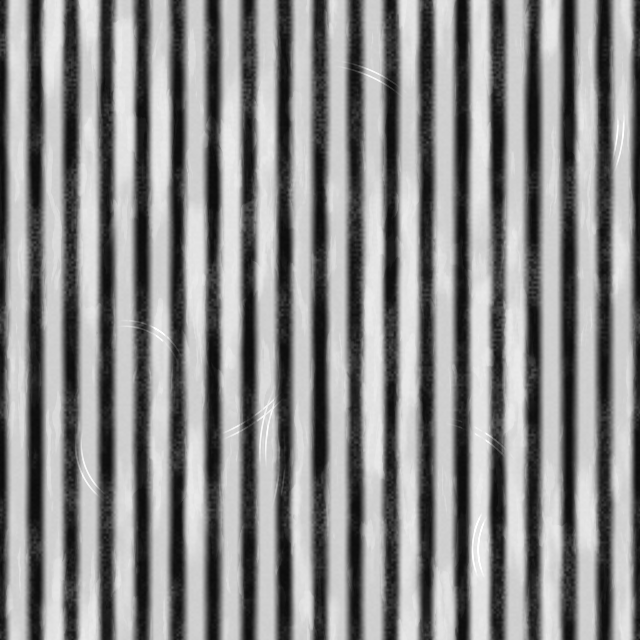
A WebGL 1 fragment shader for this texture:

```glsl
precision highp float;
// Worn corrugated sheet in grey: soft vertical ridges between dark valleys.
// A smooth ridge profile is overlaid with wrapping noise for pale patches,
// flakes and grime, plus a few faint curved scratches.

#define RIDGES 18.0
#define CREST_EDGE 0.27
#define VALLEY_EDGE 0.88
#define CREST_TONE 0.815
#define VALLEY_TONE 0.055
#define WORN_TONE 0.93
#define PATCH_AMOUNT 0.65
#define FLAKE_AMOUNT 0.55
#define GRIME_AMOUNT 0.17
#define EDGE_WOBBLE 0.22
#define SCRATCH_AMOUNT 0.16

uniform vec2 u_resolution;

float hash(vec2 p) {
  return fract(sin(dot(p, vec2(127.1, 311.7))) * 43758.5453);
}

// Value noise on a whole number of cells, so it wraps at the canvas edges
float noise(vec2 uv, vec2 cells, float seed) {
  vec2 p = uv * cells;
  vec2 i = floor(p);
  vec2 f = fract(p);
  f = f * f * (3.0 - 2.0 * f);
  vec2 a = mod(i, cells) + seed;
  vec2 b = mod(i + 1.0, cells) + seed;
  return mix(mix(hash(a), hash(vec2(b.x, a.y)), f.x),
             mix(hash(vec2(a.x, b.y)), hash(b), f.x), f.y);
}

float fbm(vec2 uv, vec2 cells, float seed) {
  float sum = 0.0;
  float weight = 0.533;
  for (int i = 0; i < 4; i++) {
    sum += weight * noise(uv, cells, seed);
    cells *= 2.0;
    weight *= 0.5;
    seed += 17.3;
  }
  return sum;
}

// Short arcs with random place, bend and direction, on a wrapping canvas
float scratches(vec2 uv, float pixel) {
  float ink = 0.0;
  for (int i = 0; i < 9; i++) {
    float k = float(i);
    vec2 middle = vec2(hash(vec2(k, 3.1)), hash(vec2(k, 7.7)));
    float angle = 6.2832 * hash(vec2(k, 11.3));
    float radius = mix(0.08, 0.3, hash(vec2(k, 19.9)));
    vec2 q = fract(uv - middle + 0.5) - 0.5;
    float offset = length(q + radius * vec2(cos(angle), sin(angle))) - radius;
    float gap = min(abs(offset), abs(offset - 0.009));
    float stroke = 1.0 - smoothstep(0.0004, 0.0006 + pixel, gap);
    ink = max(ink, stroke * (1.0 - smoothstep(0.025, 0.065, length(q))));
  }
  return ink;
}

void main() {
  vec2 uv = gl_FragCoord.xy / u_resolution;
  float pixel = 1.0 / min(u_resolution.x, u_resolution.y);

  // Ragged coordinates for the wear
  vec2 warp = vec2(fbm(uv, vec2(30.0, 20.0), 5.0),
                   fbm(uv, vec2(30.0, 20.0), 41.0)) - 0.5;
  vec2 wearUv = uv + warp * vec2(0.014, 0.04);

  // Wear layers, stretched along the ridges
  float broad = fbm(wearUv, vec2(20.0, 5.0), 2.0);
  float patches = smoothstep(0.46, 0.68, broad);
  float fine = fbm(wearUv, vec2(64.0, 18.0), 73.0);
  float flakes = smoothstep(0.54, 0.63, fine) * smoothstep(0.42, 0.62, broad);
  float streaks = smoothstep(0.62, 0.72, fbm(wearUv, vec2(90.0, 12.0), 29.0));
  float grime = smoothstep(0.36, 0.76, fbm(wearUv, vec2(28.0, 14.0), 57.0));
  float grain = noise(uv, vec2(256.0), 91.0) - 0.5;

  // Ridge profile: 1 on the crest, 0 in the valley
  float across = abs(fract(uv.x * RIDGES) - 0.5) * 2.0;
  float wobble = (fbm(wearUv, vec2(36.0, 10.0), 13.0) - 0.5) * EDGE_WOBBLE;
  float ridge = 1.0 - smoothstep(CREST_EDGE, VALLEY_EDGE, across + wobble * across);

  // Compose the tones
  float tone = mix(VALLEY_TONE, CREST_TONE, ridge);
  tone += GRIME_AMOUNT * grime * (1.0 - ridge) * (0.75 + grain);
  tone = mix(tone, WORN_TONE, PATCH_AMOUNT * patches * ridge * ridge);
  tone = mix(tone, WORN_TONE, FLAKE_AMOUNT * max(flakes, 0.7 * streaks) * (0.1 + 0.9 * ridge));
  tone += SCRATCH_AMOUNT * scratches(uv, pixel) * smoothstep(0.3, 0.55, fine);
  tone += 0.02 * grain;

  gl_FragColor = vec4(vec3(clamp(tone, 0.0, 1.0)), 1.0);
}
```
